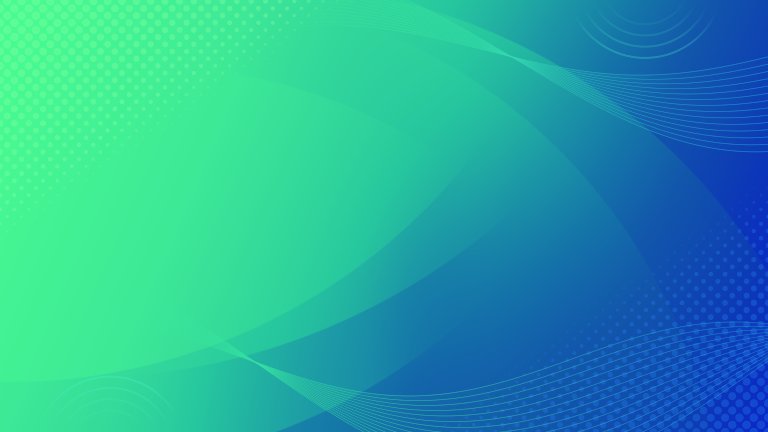
Write a WebGL 1 fragment shader that draws this background.

```glsl
precision highp float;
// Abstract green-to-blue backdrop: a curved colour ramp darkened outside
// large overlapping discs, then halftone dots in two corners, two twisted
// ribbons of fine lines and two sets of concentric arcs.
uniform vec2 u_resolution;

#define DOT_CELL 0.0235
#define DOT_ALPHA 0.36
#define LINE_COUNT 14
#define LINE_WIDTH 0.0018
#define LINE_ALPHA 0.85
#define SHEET_ALPHA 0.35
#define ARC_COUNT 4
#define ARC_GAP 0.026
#define ARC_ALPHA 0.26

float pixel; // size of one pixel in canvas heights

// Colour ramp: t runs from 0 (bright green) to 7 (deep blue).
vec3 ramp(float t) {
  vec3 c = mix(vec3(0.28, 0.98, 0.57), vec3(0.24, 0.91, 0.59), clamp(t, 0.0, 1.0));
  c = mix(c, vec3(0.15, 0.78, 0.62), clamp(t - 1.0, 0.0, 1.0));
  c = mix(c, vec3(0.11, 0.60, 0.65), clamp(t - 2.0, 0.0, 1.0));
  c = mix(c, vec3(0.08, 0.46, 0.66), clamp(t - 3.0, 0.0, 1.0));
  c = mix(c, vec3(0.07, 0.34, 0.67), clamp(t - 4.0, 0.0, 1.0));
  c = mix(c, vec3(0.05, 0.23, 0.71), clamp(t - 5.0, 0.0, 1.0));
  return mix(c, vec3(0.04, 0.14, 0.79), clamp(t - 6.0, 0.0, 1.0));
}

// 1 outside the disc, 0 inside.
float outside(vec2 p, vec2 center, float radius) {
  return smoothstep(-pixel, pixel, length(p - center) - radius);
}

float fadeRight(float x, float from, float to) {
  return 1.0 - smoothstep(from, to, x);
}

// Ramp position: a smooth gradient plus a step outside each disc.
float rampPosition(vec2 p) {
  float down = 1.0 - p.y;
  float bend = max(p.x - 0.8, 0.0);
  float t = 0.2 + 1.85 * p.x + 2.8 * bend * bend;
  t += (down - 0.463) * (0.8 + 2.2 * smoothstep(0.8, 1.4, p.x));
  vec2 shade = (vec2(p.x, down) - vec2(1.13, 0.8)) / vec2(0.28, 0.35);
  t += 0.85 * exp(-dot(shade, shade));

  float outer = outside(p, vec2(0.604, -0.336), 1.37);
  float inner = outside(p, vec2(0.394, -0.25), 1.275);
  t += (0.8 * outer + 0.35 * inner) * smoothstep(0.75, 1.45, p.x);

  float bowl = outside(p, vec2(0.02, 1.479), 1.363);
  float lid = outside(p, vec2(0.322, -0.424), 1.273);
  float sweep = outside(p, vec2(0.178, 1.63), 1.505);
  float lower = outside(p, vec2(0.157, 1.303), 1.389);
  t += 0.35 * bowl * fadeRight(p.x, 0.92, 1.15);
  t += 0.16 * lid * (1.0 - bowl) * smoothstep(0.4, 0.7, p.x) * fadeRight(p.x, 0.75, 1.1);
  t += 0.6 * sweep * smoothstep(0.25, 0.75, p.x) * fadeRight(p.x, 0.9, 1.25);
  t += 0.8 * lower * smoothstep(0.65, 1.0, down) * fadeRight(p.x, 0.8, 1.4);
  return min(t, 2.0 + 0.6 * t);
}

// Diagonal dot grid; size in 0..1 sets the dot radius.
float halftone(vec2 p, float size) {
  vec2 grid = vec2(p.x + p.y, p.x - p.y) * 0.7071 / DOT_CELL;
  float d = length(fract(grid) - 0.5) * DOT_CELL;
  float radius = 0.42 * DOT_CELL * sqrt(clamp(size, 0.0, 1.0));
  float edge = 0.5 * pixel;
  return (1.0 - smoothstep(radius - edge, radius + edge, d)) * smoothstep(0.0, 0.25, size);
}

// wave = (height, amplitude, frequency, crossing point)
float waveHeight(vec4 wave, float x) {
  return wave.x + wave.y * sin((x - wave.w) * wave.z);
}

// Fine lines blended between two waves, over a sheet lit where they cross.
float ribbon(vec2 p, vec4 first, vec4 last) {
  float a = waveHeight(first, p.x);
  float b = waveHeight(last, p.x);
  float width = max(LINE_WIDTH, pixel);
  float sum = 0.0;
  for (int i = 0; i < LINE_COUNT; i++) {
    float d = abs(p.y - mix(a, b, float(i) / float(LINE_COUNT - 1)));
    sum += 1.0 - smoothstep(0.0, width, d);
  }
  float lines = 1.0 - exp(-sum * LINE_ALPHA * LINE_WIDTH / width);
  float within = smoothstep(-pixel, pixel, 0.5 * abs(a - b) - abs(p.y - 0.5 * (a + b)));
  return max(lines, SHEET_ALPHA * within * exp(-12.0 * abs(a - b)));
}

// Concentric arcs, strongest outside and fading towards their ends.
float arcs(vec2 p, vec2 center, float radius, float facing) {
  vec2 q = p - center;
  float r = length(q);
  float sum = 0.0;
  for (int i = 0; i < ARC_COUNT; i++) {
    float k = float(i);
    float d = abs(r - radius + k * ARC_GAP);
    sum += (1.0 - smoothstep(0.0012, 0.0012 + pixel, d)) * (1.0 - 0.24 * k);
  }
  return sum * smoothstep(0.35, 0.95, facing * q.y / max(r, 0.001));
}

void main() {
  pixel = 1.0 / u_resolution.y;
  vec2 p = gl_FragCoord.xy * pixel;
  p.x *= 16.0 * u_resolution.y / (9.0 * u_resolution.x);
  vec3 color = ramp(rampPosition(p));
  // Corner halftones
  float topLeft = 1.0 - p.x / 0.86 - (1.0 - p.y) / 0.6;
  color = mix(color, vec3(0.52, 1.0, 0.62), DOT_ALPHA * halftone(p, topLeft * 1.2));
  float bottomRight = dot(p - vec2(1.111, 0.097), vec2(0.59, -0.81)) / 0.47;
  color = mix(color, vec3(0.12, 0.48, 0.92), DOT_ALPHA * halftone(p, bottomRight + 0.08));
  // Line ribbons
  vec3 lineColor = mix(vec3(0.22, 0.91, 0.63), vec3(0.14, 0.66, 0.82), smoothstep(0.9, 1.7, p.x));
  float upper = ribbon(p, vec4(0.884, -0.058, 4.38, 1.123), vec4(0.8565, -0.208, 2.88, 1.204));
  float lower = ribbon(p, vec4(0.169, 0.0857, 4.17, 1.324), vec4(0.167, -0.266, 2.62, 0.583));
  color = mix(color, lineColor, upper * smoothstep(0.4, 1.1, p.x));
  color = mix(color, lineColor, lower * smoothstep(0.15, 0.65, p.x) * 0.85);
  // Concentric arcs
  float rings = arcs(p, vec2(1.493, 1.047), 0.181, -1.0) + arcs(p, vec2(0.255, -0.046), 0.174, 1.0);
  gl_FragColor = vec4(mix(color, vec3(0.3, 0.95, 0.8), ARC_ALPHA * rings), 1.0);
}
```
